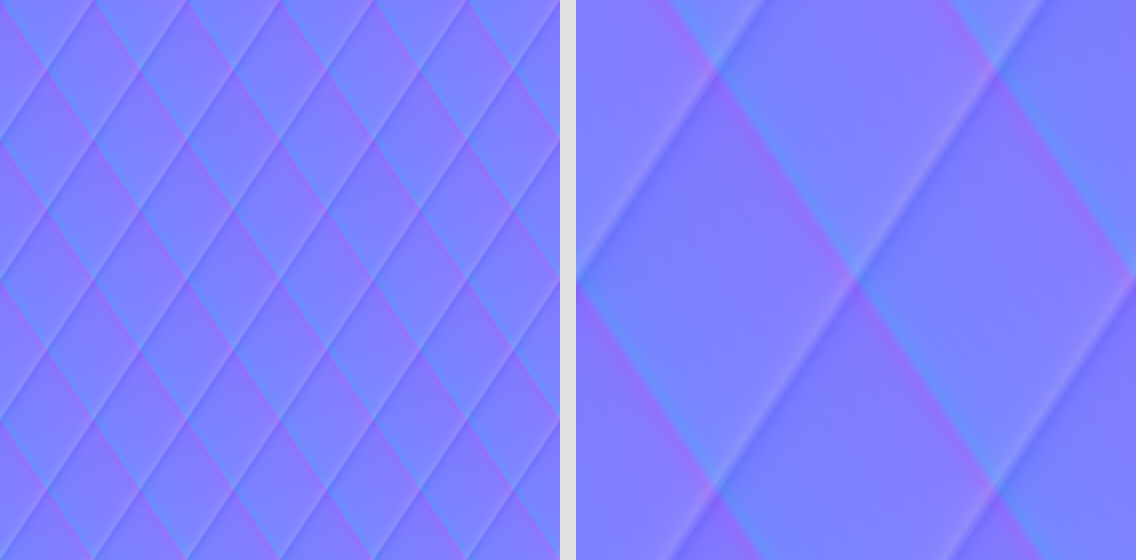
Left, the full canvas; right, a detail of the centre.
Give the GLSL for this texture map, as a three.js fragment shader.

```glsl
varying vec2 vUv;

#define REPEATS vec2(6.0, 4.0)    // diamonds across and up
#define FLAT vec2(0.497, 0.501)   // red and green of a level surface
#define RISING_TILT vec2(0.098, 0.086)
#define FALLING_TILT vec2(0.102, -0.080)
#define BEVEL 0.043               // falloff of the seam, in cell widths
#define CREASE 0.028              // soft turn at the bottom of the seam
#define PILLOW vec2(0.20, 0.48)   // slope of the cell middle, per axis
#define CELL_LEAN 0.007
#define WAVE_GRID 12.0
#define WAVE_LEAN 0.006

float hash(vec2 p) {
  return fract(sin(dot(p, vec2(127.1, 311.7))) * 43758.5453);
}

vec2 hash2(vec2 p) {
  return vec2(hash(p), hash(p + 37.0));
}

// Value noise that wraps after "period" cells
vec2 wrappedNoise(vec2 p, float period) {
  vec2 i = floor(p);
  vec2 f = fract(p);
  f = f * f * (3.0 - 2.0 * f);
  vec2 lo = mod(i, period);
  vec2 hi = mod(i + 1.0, period);
  vec2 bottom = mix(hash2(lo), hash2(vec2(hi.x, lo.y)), f.x);
  vec2 top = mix(hash2(vec2(lo.x, hi.y)), hash2(hi), f.x);
  return mix(bottom, top, f.y);
}

// Signed slope across one cell: steep by the seams, gentle between them
float slopeAcross(float t, float pillow) {
  float fromMiddle = t - 0.5;
  float seamDist = 0.5 - abs(fromMiddle);
  float bevel = sign(fromMiddle) * exp(-seamDist / BEVEL);
  float crease = smoothstep(0.0, CREASE, seamDist);
  return (bevel + pillow * fromMiddle) * crease;
}

void main() {
  // Diagonal axes: x crosses the rising seams, y the falling ones
  vec2 grid = vUv * REPEATS;
  vec2 diagonal = vec2(grid.x - grid.y, grid.x + grid.y);
  vec2 cell = floor(diagonal);
  vec2 local = fract(diagonal);

  // Quilted relief
  vec2 tilt = slopeAcross(local.x, PILLOW.x) * RISING_TILT
            + slopeAcross(local.y, PILLOW.y) * FALLING_TILT;

  // Slight unevenness, per diamond and across the surface
  vec2 cellId = mod(vec2(cell.x + cell.y, cell.y - cell.x) + 0.5, 2.0 * REPEATS);
  tilt += (hash2(floor(cellId)) - 0.5) * CELL_LEAN;
  tilt += (wrappedNoise(vUv * WAVE_GRID, WAVE_GRID) - 0.5) * WAVE_LEAN;

  // Encode the normal
  float blue = 1.0 - 1.8 * dot(tilt, tilt);
  gl_FragColor = vec4(FLAT + tilt, blue, 1.0);
}
```
